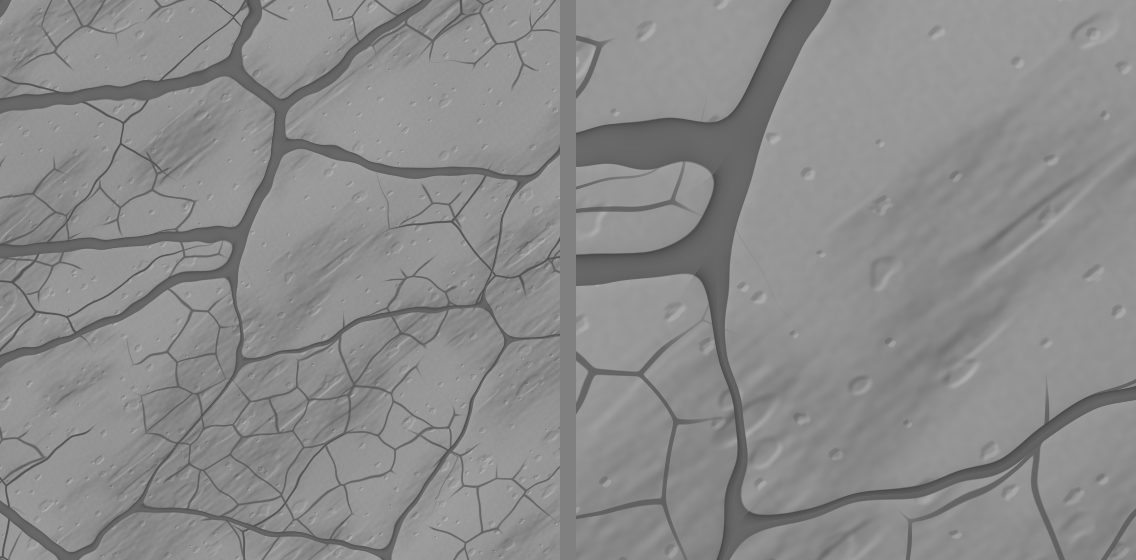
Left, the full canvas; right, a detail of the centre.
Give the GLSL for this texture map, as a Shadertoy shader.

```glsl
#define GRAIN_ANGLE 0.68
#define PLATE_SCALE vec2(2.0, 3.1)
#define CRACK_MIN 0.0016
#define CRACK_MAX 0.0105
#define CORNER_ROUNDING 0.008
#define HAIR_WIDTH 0.0013
#define STONE_TONE 0.592
#define FLOOR_TONE 0.405
#define LINE_TONE 0.30
#define RELIEF_GAIN 0.12
#define LIGHT vec2(-0.2, 0.98)

float hash(vec2 p) {
    return fract(sin(dot(p, vec2(127.1, 311.7))) * 43758.5);
}

vec2 hash2(vec2 p) {
    return vec2(hash(p), hash(p + 57.3));
}

float noise(vec2 p) {
    vec2 id = floor(p), f = fract(p);
    f = f * f * (3.0 - 2.0 * f);
    return mix(mix(hash(id), hash(id + vec2(1, 0)), f.x),
               mix(hash(id + vec2(0, 1)), hash(id + vec2(1, 1)), f.x), f.y);
}

float fbm(vec2 p) {
    return 0.55 * noise(p) + 0.28 * noise(p * 2.1 + 11.0) + 0.17 * noise(p * 4.3 + 23.0);
}

// Distance to the nearest cell border (x) and its outward normal (yz)
vec3 cellEdge(vec2 q, vec2 scale, float seed, float rounding) {
    vec2 s = q * scale, id = floor(s), f = s - id;
    vec2 nearCell = vec2(0), nearest = vec2(0), normal = vec2(0, 1);
    float best = 1e3;
    for (int y = -1; y <= 1; y++)
    for (int x = -1; x <= 1; x++) {
        vec2 cell = vec2(x, y);
        vec2 r = cell + 0.12 + 0.76 * hash2(id + cell + seed) - f;
        float d = dot(r, r);
        if (d < best) { best = d; nearest = r; nearCell = cell; }
    }
    float sum = 0.0;
    best = 1e3;
    for (int y = -2; y <= 2; y++)
    for (int x = -2; x <= 2; x++) {
        vec2 cell = nearCell + vec2(x, y);
        vec2 r = cell + 0.12 + 0.76 * hash2(id + cell + seed) - f;
        vec2 span = r - nearest;
        if (dot(span, span) > 1e-5) {
            vec2 n = normalize(span);
            float d = dot(0.5 * (r + nearest), n) / length(n * scale);
            sum += exp(-d / rounding);
            if (d < best) { best = d; normal = normalize(n * scale); }
        }
    }
    return vec3(-rounding * log(max(sum, 1e-30)), normal);
}

// Scattered ragged hollows
float pits(vec2 q, float scale, float density) {
    vec2 s = q * scale * vec2(0.7, 1.15), id = floor(s);
    vec2 center = 0.35 + 0.3 * hash2(id + 3.0);
    float radius = mix(0.1, 0.33, hash(id + 9.0));
    float d = length(s - id - center) / radius + 0.7 * (noise(s * 6.0) - 0.5);
    return step(hash(id + 17.0), density) * (1.0 - smoothstep(0.45, 1.0, d));
}

float relief(vec2 q, float rough) {
    float streak = noise(q * vec2(40, 115)) + 0.6 * noise(q * vec2(85, 190) + 7.0);
    float gouge = smoothstep(0.6, 0.78, noise(q * vec2(15, 62) + 31.0));
    return rough * (0.55 * streak - 0.8 * gouge) + 0.06 * streak
         - 0.7 * pits(q, 24.0, 0.2) - 0.6 * pits(q + 5.0, 62.0, 0.16);
}

// Thin broken cracks that fade in and out
float hairline(vec2 q, vec2 scale, float seed, float patchScale, float px) {
    float present = smoothstep(0.56, 0.66, noise(q * patchScale + seed));
    float d = cellEdge(q, scale, seed, 0.0006).x;
    float w = HAIR_WIDTH * present;
    return present * (1.0 - smoothstep(w - 0.5 * px, w + px, d));
}

void mainImage(out vec4 fragColor, in vec2 fragCoord) {
    float px = 1.0 / iResolution.y;
    vec2 p = fragCoord * px;
    float c = cos(GRAIN_ANGLE), s = sin(GRAIN_ANGLE);
    vec2 q = vec2(c * p.x + s * p.y, c * p.y - s * p.x) + 3.0;

    // Wobbling plate borders
    vec2 w = q + 0.034 * (vec2(noise(q * 9.0), noise(q * 9.0 + 40.0)) - 0.5)
               + 0.009 * (vec2(noise(q * 34.0), noise(q * 34.0 + 70.0)) - 0.5);
    vec3 edge = cellEdge(w, PLATE_SCALE, 4.0, CORNER_ROUNDING);
    float width = mix(CRACK_MIN, CRACK_MAX, smoothstep(0.3, 0.75, noise(q * 3.6 + 5.0)));
    float inside = edge.x - width;
    float facing = dot(edge.yz, LIGHT);

    // Weathered stone face
    float rough = smoothstep(0.46, 0.68, fbm(q * vec2(4, 9.5)));
    rough = max(rough, 0.75 * smoothstep(0.05, 0.01, inside) * smoothstep(0.35, 0.65, noise(q * 6.0 + 90.0)));
    float slope = relief(q - LIGHT * 0.003, rough) - relief(q, rough);
    float tone = STONE_TONE + 0.07 * (fbm(q * vec2(3, 5) + 60.0) - 0.5);
    tone -= rough * (0.03 + 0.05 * noise(q * vec2(22, 75) + 15.0));
    tone += RELIEF_GAIN * slope + 0.016 * (noise(q * 240.0) - 0.5);
    tone += 0.035 * facing * exp(-max(inside, 0.0) / 0.005);

    // Hairlines and twigs
    float hair = max(hairline(w, vec2(3.3, 4.6), 21.0, 4.5, px),
                     0.75 * hairline(w, vec2(11, 14), 33.0, 8.0, px));
    tone = mix(tone, LINE_TONE + 0.03, hair);

    // Open cracks with a shadow under the lit side
    float shade = exp(min(inside, 0.0) / 0.0025) * (0.08 - 0.06 * facing);
    float ground = FLOOR_TONE + 0.02 * (noise(q * 45.0) - 0.5) - shade;
    tone = mix(ground, tone, smoothstep(-0.7 * px, 0.9 * px, inside));

    fragColor = vec4(vec3(clamp(tone, 0.24, 0.68)), 1.0);
}
```
